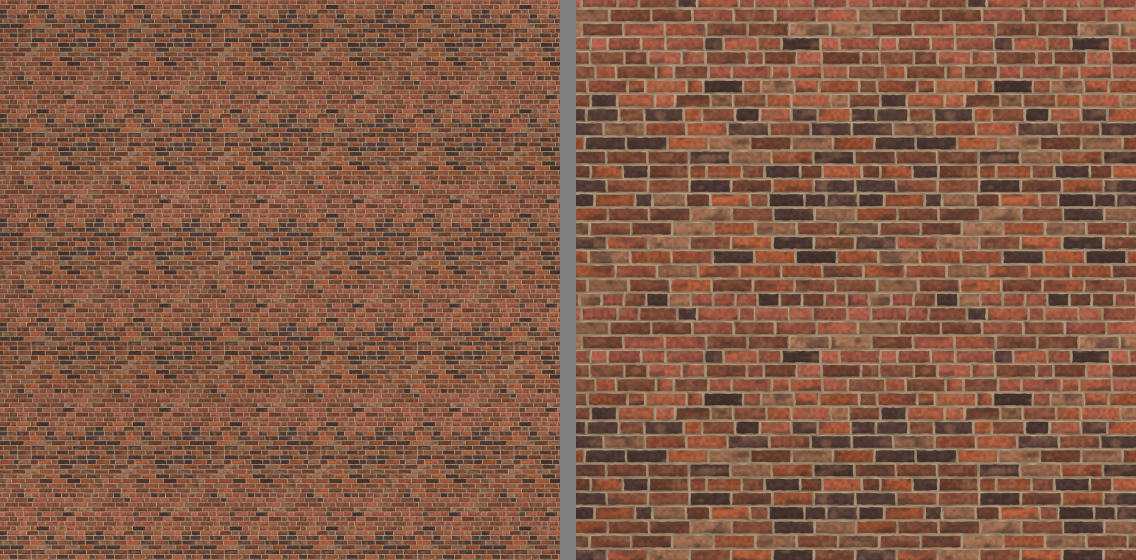
Left, the full canvas; right, a detail of the centre.
A WebGL 1 fragment shader for this texture:

```glsl
precision highp float;
// Weathered brick wall: a tiled patch of mixed-bond courses with pale mortar.

uniform vec2 u_resolution;

const vec2 TILES = vec2(5.8, 5.37);   // patch repeats across and up
const vec2 TILE_ORIGIN = vec2(0.0, 0.12);
const float COURSES = 22.0;           // brick courses per patch
const int SAMPLES = 3;                // supersampling per axis

const vec3 MORTAR = vec3(0.65, 0.57, 0.46);
const vec3 RUST = vec3(0.59, 0.31, 0.195);
const vec3 ROSE = vec3(0.59, 0.325, 0.255);
const vec3 FAWN = vec3(0.56, 0.39, 0.29);
const vec3 BROWN = vec3(0.45, 0.265, 0.195);
const vec3 CHAR = vec3(0.29, 0.21, 0.19);

float hash(vec2 p) {
  vec3 q = fract(vec3(p.xyx) * 0.1031);
  q += dot(q, q.yzx + 33.33);
  return fract((q.x + q.y) * q.z);
}

float noise(vec2 p) {
  vec2 i = floor(p), f = fract(p);
  f = f * f * (3.0 - 2.0 * f);
  return mix(mix(hash(i), hash(i + vec2(1.0, 0.0)), f.x),
             mix(hash(i + vec2(0.0, 1.0)), hash(i + 1.0), f.x), f.y);
}

// Finds the brick at x (0..1 in the patch) of a course.
// Returns distance to its nearer end, distance from its left end, and its id.
vec3 findBrick(float x, float course) {
  float kind = hash(vec2(course, 7.0));
  bool mixedBond = kind < 0.55;
  float count = mixedBond ? 5.0 : (kind < 0.9 ? 7.0 : 13.0);
  float shift = 0.5 * mod(course, 2.0) + 0.35 * hash(vec2(course, 19.0));
  float along = x * count + shift;
  float group = mod(floor(along), count);
  float f = fract(along);

  // Mixed courses divide each group into a stretcher and a header.
  float split = mixedBond ? mix(0.54, 0.72, hash(vec2(group, course + 41.0))) : 1.0;
  float second = mixedBond ? step(split, f) : 0.0;
  float left = second * split;
  float right = mix(split, 1.0, second);
  return vec3(min(f - left, right - f) / count, (f - left) / count,
              group * 2.0 + second);
}

// Fired-clay colour of a brick; redness favours rose bricks.
vec3 clayColor(vec2 id, float redness) {
  float pick = hash(id + 3.7);
  vec3 warm = mix(RUST, ROSE, clamp(redness + hash(id + 11.3) - 0.4, 0.0, 1.0));
  float darkShare = mix(0.23, 0.10, redness);
  vec3 color = warm;
  if (pick < darkShare) color = CHAR;
  else if (pick < darkShare + 0.29) color = BROWN;
  else if (pick > 0.86) color = FAWN;
  return color * mix(0.88, 1.12, hash(id + 23.1));
}

// Soot stains, pale scuffs and grain on a brick face.
vec3 weather(vec3 color, vec2 local, float seed) {
  vec2 p = local + seed * vec2(37.0, 91.0);
  float blotch = noise(p * vec2(1.1, 1.7));
  float grain = noise(p * 5.0 + 17.0);
  color = mix(color, CHAR, 0.55 * smoothstep(0.62, 0.95, blotch));
  color = mix(color, FAWN, 0.45 * smoothstep(0.38, 0.08, blotch));
  return color * (0.87 + 0.26 * grain);
}

vec3 wallColor(vec2 uv) {
  vec2 tile = fract((uv - TILE_ORIGIN) * TILES);
  float courseHeight = 1.0 / (TILES.y * COURSES);
  float course = floor(tile.y * COURSES);
  float rise = fract(tile.y * COURSES);
  vec3 brick = findBrick(tile.x, course);
  vec2 id = vec2(brick.z, course);
  float seed = hash(id + 5.1);

  // Brick coordinates, measured in course heights.
  vec2 local = vec2(brick.y / (TILES.x * courseHeight), rise);
  float endGap = brick.x / (TILES.x * courseHeight);
  float bedGap = min(rise, 1.0 - rise);
  float chip = 0.06 * (noise(local * 4.0 + seed * 50.0) - 0.5);
  float face = smoothstep(0.06, 0.13, min(endGap, bedGap) + chip);

  // The upper part of each patch is redder.
  float redness = smoothstep(0.55, 0.8, tile.y);
  vec3 clay = weather(clayColor(id, redness), local, seed);
  clay *= mix(0.9, 1.04, smoothstep(0.1, 0.4, rise));

  // Joints vary in dirt and lie in shade under the brick above.
  float dirt = noise(local * 1.6 + seed * 30.0);
  vec3 mortar = MORTAR * mix(0.8, 1.12, dirt);
  mortar *= mix(1.0, 0.88, step(0.5, 1.0 - rise) * step(bedGap, endGap));
  return mix(mortar, clay, face);
}

void main() {
  vec3 color = vec3(0.0);
  for (int j = 0; j < SAMPLES; j++) {
    for (int i = 0; i < SAMPLES; i++) {
      vec2 offset = (vec2(float(i), float(j)) + 0.5) / float(SAMPLES) - 0.5;
      color += wallColor((gl_FragCoord.xy + offset) / u_resolution);
    }
  }
  color /= float(SAMPLES * SAMPLES);

  // Slow drift of tone across the whole wall.
  float drift = noise(gl_FragCoord.xy / u_resolution * 3.0 + 8.0);
  gl_FragColor = vec4(color * mix(0.96, 1.04, drift), 1.0);
}
```
